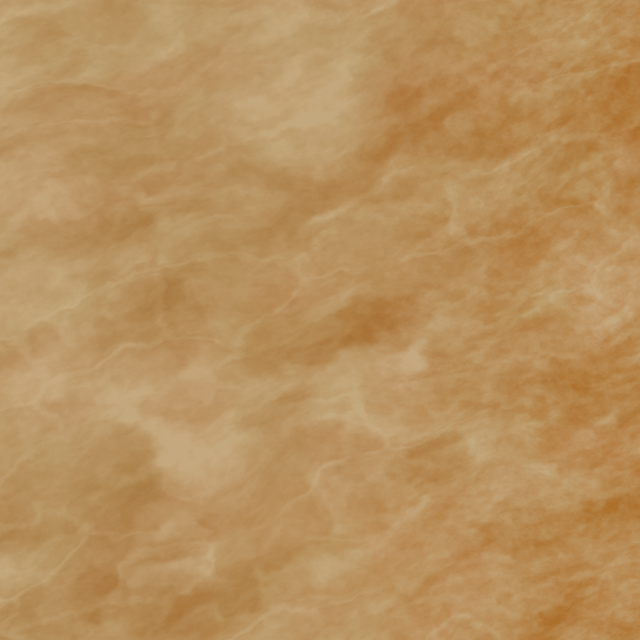
A three.js fragment shader for this texture:

```glsl
varying vec2 vUv;

vec3 hash3(vec2 p) {
  vec3 h = vec3(dot(p, vec2(127.1, 311.7)), dot(p, vec2(269.5, 183.3)), dot(p, vec2(419.2, 371.9)));
  return fract(sin(h) * 43758.545);
}

// Cellular noise: x is a soft blend of cell values around 0, y the gap to the nearest cell edge
vec2 cells(vec2 p) {
  vec2 base = floor(p);
  vec2 nearest = vec2(9.0);
  float sum = 0.0, weights = 0.0;
  for (int j = -1; j <= 1; j++) {
    for (int i = -1; i <= 1; i++) {
      vec2 cell = base + vec2(float(i), float(j));
      vec3 h = hash3(cell);
      vec2 offset = cell + 0.15 + 0.7 * h.xy - p;
      float d2 = dot(offset, offset);
      float w = exp(-5.5 * d2);
      sum += w * (h.z - 0.5);
      weights += w;
      float d = sqrt(d2);
      nearest = d < nearest.x ? vec2(d, nearest.x) : vec2(nearest.x, min(nearest.y, d));
    }
  }
  return vec2(sum / weights, nearest.y - nearest.x);
}

float clouds(vec2 p) {
  float sum = 0.0, amplitude = 0.5;
  for (int i = 0; i < 5; i++) {
    sum += amplitude * cells(p).x;
    p = mat2(0.98, 0.2, -0.2, 0.98) * p * 2.03 + vec2(17.3, 9.1);
    amplitude *= 0.56;
  }
  return sum;
}

void main() {
  // Bedding rises gently to the right and is bent by layered sines
  vec2 bed = mat2(0.95, -0.31, 0.31, 0.95) * vUv;
  bed.y += 0.012 * sin(7.0 * bed.x + 5.0 * bed.y) + 0.006 * sin(19.0 * bed.x - 13.0 * bed.y + 2.0);
  vec2 warp = vec2(clouds(bed * vec2(9.0, 13.0) + 31.0), clouds(bed * vec2(9.0, 13.0) + 57.0));
  vec2 flow = bed + warp * vec2(0.08, 0.05);

  // Stains the size of a palm and smaller streaks
  float stains = clouds(flow * vec2(6.5, 12.5) + 3.0);
  float streaks = clouds(flow * vec2(12.0, 34.0) + 80.0);
  float blotch = smoothstep(0.06, 0.3, cells(flow * vec2(9.0, 15.0) + 64.0).x + 0.5 * streaks);

  // Long thin pale veins along warped cell edges, some of them fading out
  float gap = cells(flow * vec2(2.6, 6.5) + 12.0).y;
  float fineGap = cells(flow * vec2(4.5, 11.0) + 37.0).y;
  float fade = cells(bed * vec2(4.0, 6.0) + 44.0).x;
  float vein = smoothstep(0.17, 0.0, gap) * smoothstep(-0.2, 0.12, fade);
  vein = max(vein, smoothstep(0.13, 0.0, fineGap) * smoothstep(0.15, -0.15, fade));

  // Rougher, rustier stone toward the right
  float rough = smoothstep(0.4, 1.0, vUv.x + 0.3 * warp.x);
  float grain = clouds(bed * vec2(55.0, 75.0));
  float rust = smoothstep(0.2, 1.1, vUv.x + 0.35 * (0.5 - vUv.y) + 0.5 * warp.y);

  float tone = 0.65 + 1.05 * stains + 0.45 * streaks - 0.24 * blotch + 0.2 * vein;
  tone -= 0.24 * (vUv.x - 0.45) + 0.08 * rust;
  tone += grain * mix(0.3, 0.75, rough);
  tone = clamp(tone, -0.15, 1.1);

  vec3 brown = mix(vec3(0.66, 0.472, 0.252), vec3(0.69, 0.463, 0.215), rust);
  vec3 sand = vec3(0.76, 0.642, 0.468);
  vec3 color = mix(brown, sand, tone);

  // Faint pink and olive drift
  color += vec3(0.012, -0.006, 0.004) * cells(flow * vec2(9.0, 14.0) + 21.0).x;
  gl_FragColor = vec4(color, 1.0);
}
```
